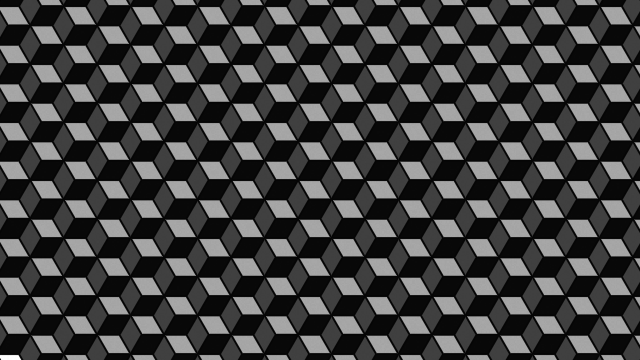
A Shadertoy shader for this pattern:

```glsl
// Tumbling-block tiling: hexagons split into light, grey and black rhombs with dark seams.

// Lengths are fractions of the canvas height.
const float TAU = 6.2831853;
const float HALF_HEIGHT = 0.0537;                     // centre of a hexagon to its flat side
const float SIDE = HALF_HEIGHT * 1.1547005;           // hexagon edge length
const vec2  CELL = vec2(3.0 * SIDE, 2.0 * HALF_HEIGHT);
const vec2  ORIGIN = vec2(0.1148, 0.8757);            // centre of one hexagon
const float SEAM_HALF_WIDTH = 0.0027;
const float GRAIN_CELLS = 288.0;
const float GRAIN_AMOUNT = 0.012;

const vec3 LIGHT_FACE = vec3(0.65);
const vec3 GREY_FACE  = vec3(0.25);
const vec3 BLACK_FACE = vec3(0.033);
const vec3 SEAM       = vec3(0.02);
const vec3 WHITE_FACE = vec3(1.0);

float hash(vec2 p) {
    return fract(sin(dot(p, vec2(12.9898, 78.233))) * 43758.5453);
}

// Offset from the nearest hexagon centre; the lattice is two staggered grids.
vec2 hexOffset(vec2 p) {
    vec2 a = mod(p + 0.5 * CELL, CELL) - 0.5 * CELL;
    vec2 b = mod(p, CELL) - 0.5 * CELL;
    return dot(a, a) < dot(b, b) ? a : b;
}

vec2 rotate(vec2 p, float angle) {
    float c = cos(angle), s = sin(angle);
    return vec2(c * p.x - s * p.y, s * p.x + c * p.y);
}

// Distance inward from the edges of the rhomb spanning 0 to 120 degrees.
float rhombInset(vec2 q) {
    float u = q.y;
    float v = dot(q, vec2(0.8660254, 0.5));
    return min(min(u, HALF_HEIGHT - u), min(v, HALF_HEIGHT - v));
}

void mainImage(out vec4 fragColor, in vec2 fragCoord) {
    vec2 p = fragCoord / iResolution.y;
    float aa = 0.7 / iResolution.y;

    // Hexagon and the third of it that holds this point
    vec2 local = hexOffset(p - ORIGIN);
    vec2 centre = p - local;
    float face = min(floor(mod(atan(local.y, local.x), TAU) * 3.0 / TAU), 2.0);
    float inset = rhombInset(rotate(local, -face * TAU / 3.0));

    // Face colour, with one white rhomb in the lower left corner
    bool corner = centre.y < 0.0 && centre.x < SIDE;
    vec3 light = corner ? WHITE_FACE : LIGHT_FACE;
    vec3 color = face < 0.5 ? light : face < 1.5 ? GREY_FACE : BLACK_FACE;

    // Fine grain, scaled by brightness
    float grain = hash(floor(p * GRAIN_CELLS)) - 0.5;
    color *= 1.0 + 2.0 * GRAIN_AMOUNT * grain;

    // Dark seams between faces
    float fill = smoothstep(SEAM_HALF_WIDTH - aa, SEAM_HALF_WIDTH + aa, inset);
    fragColor = vec4(mix(SEAM, color, fill), 1.0);
}
```
